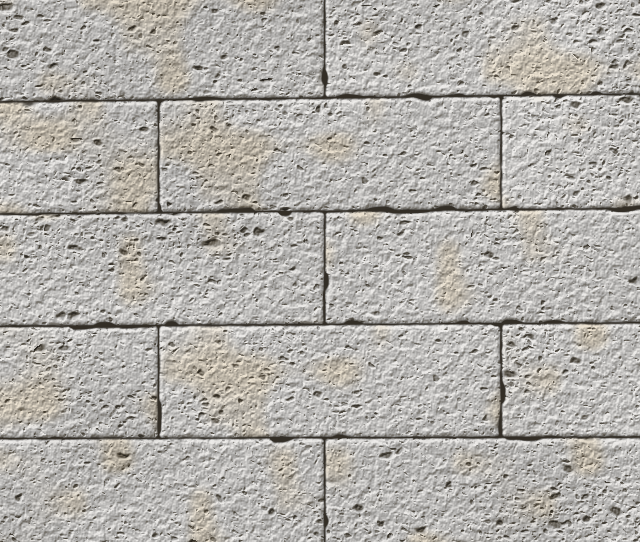
Give the GLSL for this texture, as a WebGL 1 fragment shader.

```glsl
precision highp float;
uniform vec2 u_resolution;

// Layout, in units of the canvas height
const vec2 BRICK = vec2(0.632, 0.207);
const float FIRST_COURSE = 0.191;
const float EVEN_JOINT = 0.2925;
const float ODD_JOINT = 0.599;
const float TILT = 0.016;
const float HALF_GAP = 0.0014;
const float CORNER = 0.006;
const float BEVEL = 0.010;
const float CHIP = 0.006;

// Surface and light
const vec2 TO_LIGHT = vec2(-0.0014, 0.0024);
const float RELIEF = 1.15;
const float PIT_SHADE = 0.30;
const float STONE_TONE = 0.725;
const vec3 LIT_TINT = vec3(1.0, 0.993, 0.982);
const vec3 SHADE_TINT = vec3(1.0, 0.93, 0.80);
const vec3 STAIN_TINT = vec3(1.0, 0.965, 0.90);
const vec3 JOINT_COLOR = vec3(0.20, 0.18, 0.15);

float hash(vec2 p) {
  vec3 q = fract(vec3(p.xyx) * 0.1031);
  q += dot(q, q.yzx + 33.33);
  return fract((q.x + q.y) * q.z);
}

float noise(vec2 p) {
  vec2 i = floor(p), f = fract(p);
  f = f * f * (3.0 - 2.0 * f);
  return mix(mix(hash(i), hash(i + vec2(1.0, 0.0)), f.x),
             mix(hash(i + vec2(0.0, 1.0)), hash(i + 1.0), f.x), f.y);
}

// Scattered oval hollows, one candidate per cell
float pits(vec2 p, float cell, float density) {
  vec2 q = p / cell * vec2(1.0, 1.35);
  vec2 base = floor(q);
  float depth = 0.0;
  for (int j = -1; j <= 1; j++) {
    for (int i = -1; i <= 1; i++) {
      vec2 id = base + vec2(float(i), float(j));
      vec2 jitter = vec2(hash(id + 3.7), hash(id + 17.3));
      float size = hash(id + 41.9);
      float radius = 0.14 + 0.30 * size * size;
      vec2 d = q - id - 0.15 - 0.7 * jitter;
      d.x *= mix(0.6, 1.3, hash(id + 71.1));
      float present = step(hash(id + 93.5), density);
      float hollow = smoothstep(radius, radius * 0.35, length(d));
      depth = max(depth, present * hollow * (0.4 + 0.6 * size));
    }
  }
  return depth;
}

// Signed distance to the worn outline of a brick, negative inside
float outline(vec2 local, vec2 seed) {
  vec2 p = local + seed;
  vec2 q = abs(local - 0.5 * BRICK) - 0.5 * BRICK + HALF_GAP + CORNER;
  float d = length(max(q, 0.0)) + min(max(q.x, q.y), 0.0) - CORNER;
  d += 0.0018 * (noise(p * 70.0) - 0.5);
  return d + CHIP * smoothstep(0.72, 0.95, noise(p * 24.0));
}

// Surface height in x, pit depth in y
vec2 surface(vec2 local, vec2 seed) {
  vec2 p = local + seed;
  vec2 warp = vec2(noise(p * 95.0), noise(p * 95.0 + 51.0)) - 0.5;
  vec2 w = p + 0.007 * warp;
  float wear = mix(0.6, 1.2, hash(seed + 5.0));
  float cluster = wear * smoothstep(0.4, 0.85, noise(p * vec2(8.0, 11.0)));
  float pit = pits(w, 0.031, 0.06 + 0.42 * cluster);
  pit = max(pit, 0.75 * pits(w + 7.1, 0.017, 0.12 + 0.45 * cluster));
  pit = max(pit, 0.42 * pits(w + 13.7, 0.010, 0.30 + 0.3 * cluster));
  float grain = 0.42 * noise(w * vec2(75.0, 95.0));
  grain += 0.30 * noise(w * 165.0 + 9.0) + 0.16 * noise(p * 310.0);
  float edge = smoothstep(-BEVEL, 0.0, outline(local, seed));
  return vec2(grain - 0.45 * pit - 0.35 * edge * edge, pit);
}

void main() {
  vec2 p = gl_FragCoord.xy / u_resolution.y;

  // Courses lean slightly more toward the top
  float y = p.y - p.x * (TILT * p.y - 0.0008) - FIRST_COURSE;
  float row = floor(y / BRICK.y);
  float x = p.x - mix(EVEN_JOINT, ODD_JOINT, mod(row, 2.0));
  vec2 id = vec2(floor(x / BRICK.x), row);
  vec2 local = vec2(x, y) - id * BRICK;
  vec2 seed = 3.0 + 9.0 * vec2(hash(id + 11.0), hash(id + 29.0));

  // Directional light over the relief, with darkened hollows
  vec2 here = surface(local, seed);
  float slope = here.x - surface(local + TO_LIGHT, seed).x;
  float tone = STONE_TONE + 0.04 * (hash(id + 63.0) - 0.5);
  tone += 0.06 * (noise(p * 5.0) - 0.5) + 0.07 * (noise(p * 240.0) - 0.5);
  tone += RELIEF * clamp(slope, -0.24, 0.16) - PIT_SHADE * here.y;
  tone = clamp(tone, 0.16, 0.93);

  // Warm shadows and faint mineral stains
  vec3 color = tone * mix(SHADE_TINT, LIT_TINT, smoothstep(0.2, 0.68, tone));
  float stain = smoothstep(0.55, 0.9, noise(local * 13.0 + seed));
  color *= mix(vec3(1.0), STAIN_TINT, stain);

  // Dry joints with a soft contact shadow
  float d = outline(local, seed);
  float aa = 0.8 / u_resolution.y;
  color *= 1.0 - 0.25 * smoothstep(-0.003, 0.0, d);
  color = mix(color, JOINT_COLOR, smoothstep(-aa, aa, d));
  gl_FragColor = vec4(color, 1.0);
}
```
